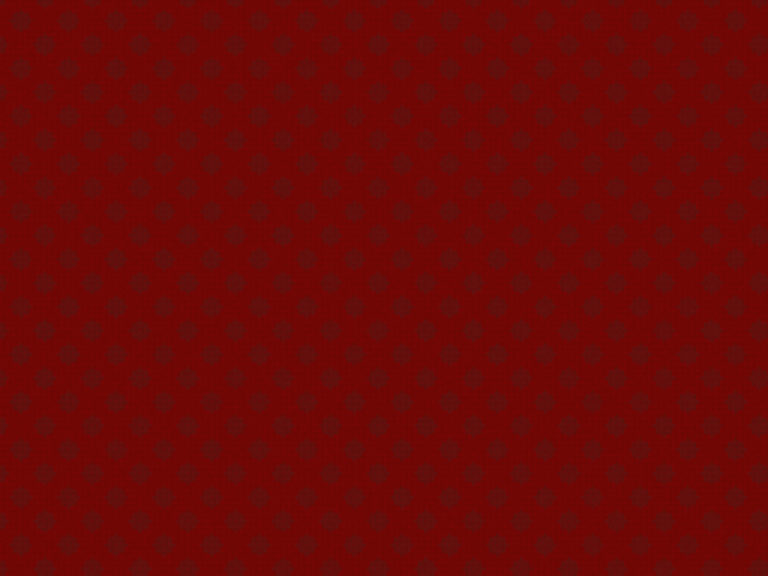
Give the GLSL for this pattern, as a Shadertoy shader.

```glsl
// Dark red woven cloth with staggered rows of small, faded round medallions.

float hash(vec2 p) {
    vec3 v = fract(vec3(p.xyx) * 0.1031);
    v += dot(v, v.yzx + 33.33);
    return fract((v.x + v.y) * v.z);
}

// Antialiased coverage of a signed distance
float cover(float d, float px) {
    return 1.0 - smoothstep(-px, px, d);
}

// Nearest centre of two square lattices, shifted by half a repeat
vec2 staggeredCentre(vec2 p) {
    vec2 a = round(p);
    vec2 b = round(p - 0.5) + 0.5;
    return distance(p, a) < distance(p, b) ? a : b;
}

// x: soft body, y: darker line work
vec2 medallion(vec2 q, float px) {
    float r = length(q);
    float angle = atan(q.y, q.x);
    float sector = 0.785398;
    float folded = angle - round(angle / sector) * sector;
    vec2 petal = r * vec2(cos(folded), sin(folded));

    // Scalloped disc with four pointed tips
    float disc = r - 0.2 - 0.014 * cos(8.0 * angle);
    vec2 arm = abs(q);
    arm = vec2(max(arm.x, arm.y), min(arm.x, arm.y));
    float tip = abs(arm.x - 0.225) + arm.y - 0.036;
    float body = cover(min(disc, tip), px);

    // Rim, hub, spokes and beads
    float rim = abs(r - 0.172 - 0.008 * cos(8.0 * angle)) - 0.013;
    float hub = abs(r - 0.065) - 0.012;
    float spoke = max(abs(petal.y) - 0.011, abs(petal.x - 0.115) - 0.045);
    float bead = length(petal - vec2(0.205, 0.0)) - 0.015;
    float lines = cover(min(min(rim, hub), min(spoke, bead)), px);
    return vec2(body, lines);
}

void mainImage(out vec4 fragColor, in vec2 fragCoord) {
    vec2 uv = fragCoord / iResolution.y;
    float repeatSize = 0.0827;
    vec2 p = (uv - vec2(0.0365, 0.9635)) / repeatSize;
    float px = 0.8 / (iResolution.y * repeatSize);

    vec2 centre = staggeredCentre(p);
    vec2 motif = medallion(p - centre, px);

    // Uneven fading: per medallion, across the cloth, and by thread
    vec2 thread = floor(uv * 192.0);
    float grain = hash(thread + 17.0) - 0.5;
    float fade = 0.88 + 0.24 * hash(centre * 2.0 + 71.0);
    fade += 0.06 * sin(uv.x * 9.0 + 2.0 * sin(uv.y * 7.0));
    fade *= 1.0 + 0.45 * grain;

    vec3 red = vec3(0.44, 0.027, 0.018);
    vec3 fadedRed = vec3(0.395, 0.056, 0.046);
    vec3 shadowRed = vec3(0.355, 0.072, 0.06);
    vec3 color = mix(red, fadedRed, clamp(motif.x * fade, 0.0, 1.0));
    color = mix(color, shadowRed, clamp(motif.y * fade * 0.65, 0.0, 1.0));

    // Fine crossed threads
    vec2 weave = sin(uv * 6.28318 * 96.0);
    color *= 1.0 + 0.012 * (weave.x + weave.y) + 0.045 * grain;
    fragColor = vec4(color, 1.0);
}
```
